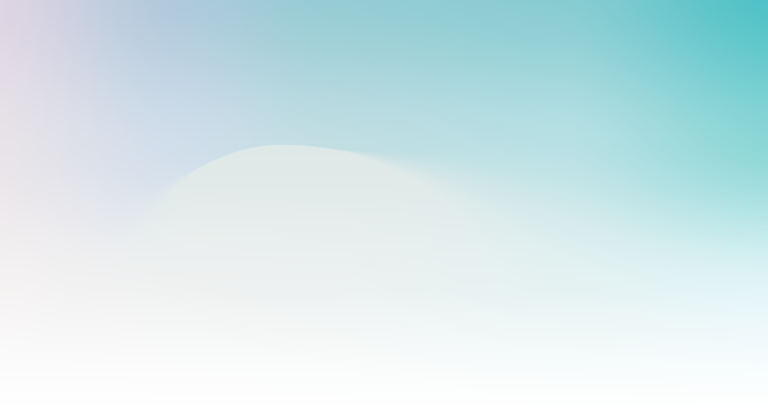
This background is drawn by a Shadertoy shader. Its source:

```glsl
// Pastel teal and lilac sky fading to white, with a pale misty hill.

// Half-softened step between two positions, to hide gradient kinks.
float ease(float a, float b, float x) {
    float t = clamp((x - a) / (b - a), 0.0, 1.0);
    return mix(t, t * t * (3.0 - 2.0 * t), 0.5);
}

// Five colours spread from the left edge to the right edge.
vec3 ramp(float x, vec3 left, vec3 midLeft, vec3 centre, vec3 midRight, vec3 right) {
    vec3 col = mix(left, midLeft, ease(0.0, 0.22, x));
    col = mix(col, centre, ease(0.22, 0.42, x));
    col = mix(col, midRight, ease(0.42, 0.74, x));
    return mix(col, right, ease(0.74, 1.0, x));
}

// Height of the hill outline: steep on the left, a long slope on the right.
float hillHeight(float x) {
    float d = x - 0.367;
    float drop = d < 0.0 ? 4.75 * d * d : 2.9 * d * d / (1.0 + 4.0 * d);
    return 0.652 - drop;
}

void mainImage(out vec4 fragColor, in vec2 fragCoord) {
    vec2 uv = fragCoord / iResolution.xy;

    // Sky: three horizontal colour ramps blended by height
    vec3 high = ramp(uv.x, vec3(0.87, 0.83, 0.89), vec3(0.69, 0.79, 0.86),
        vec3(0.59, 0.80, 0.83), vec3(0.53, 0.80, 0.82), vec3(0.31, 0.76, 0.78));
    vec3 middle = ramp(uv.x, vec3(0.91, 0.89, 0.91), vec3(0.82, 0.87, 0.92),
        vec3(0.76, 0.87, 0.89), vec3(0.72, 0.88, 0.895), vec3(0.55, 0.84, 0.84));
    vec3 low = ramp(uv.x, vec3(0.96, 0.95, 0.95), vec3(0.94, 0.945, 0.945),
        vec3(0.93, 0.945, 0.945), vec3(0.90, 0.95, 0.95), vec3(0.89, 0.96, 0.97));
    vec3 col = mix(low, middle, ease(0.3, 0.65, uv.y));
    col = mix(col, high, ease(0.65, 1.0, uv.y));

    // Hill: crisp at the crest, dissolving into mist on both flanks
    float blur = 1.0 / iResolution.y + 0.18 * smoothstep(0.43, 0.78, uv.x)
        + 0.08 * (1.0 - smoothstep(0.14, 0.26, uv.x));
    float cover = smoothstep(-blur, blur, hillHeight(uv.x) - uv.y);
    cover *= smoothstep(0.08, 0.26, uv.x) * (1.0 - smoothstep(0.5, 1.0, uv.x));
    vec3 hill = mix(low, vec3(0.87, 0.91, 0.905), ease(0.3, 0.65, uv.y));
    col = mix(col, hill, cover);

    // White haze along the ground
    col = mix(vec3(1.0), col, pow(min(uv.y / 0.3, 1.0), 1.3));

    fragColor = vec4(col, 1.0);
}
```
